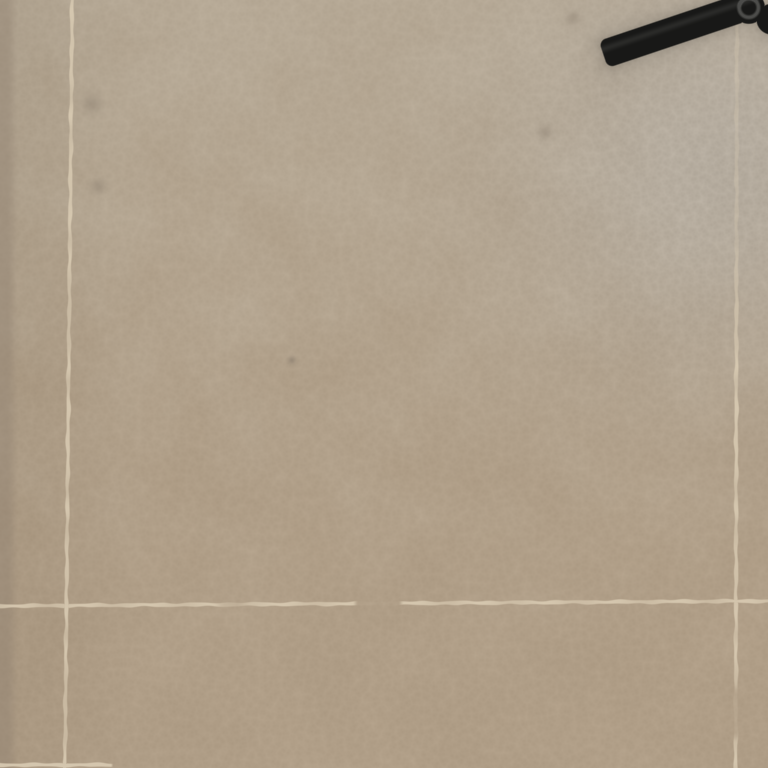
This texture is drawn by a WebGL 2 fragment shader. Its source:

```glsl
#version 300 es
precision highp float;
// Large beige stone floor tiles divided by thin, worn pale joints.
// Joints come from one slightly skewed repeat; layered sines and cellular
// noise mottle the stone, and a dark rod lies in the upper right corner.
uniform vec2 u_resolution;
out vec4 outColor;

const vec3 STONE = vec3(0.690, 0.620, 0.530);
const vec3 STONE_PALE = vec3(0.715, 0.665, 0.590);
const vec3 SHEEN = vec3(0.715, 0.685, 0.640);
const vec3 EDGE_SHADE = vec3(0.585, 0.525, 0.460);
const vec3 JOINT = vec3(0.850, 0.795, 0.700);
const vec3 STAIN = vec3(0.540, 0.490, 0.430);
const vec3 ROD = vec3(0.095, 0.095, 0.090);
const vec3 ROD_LIGHT = vec3(0.30, 0.30, 0.29);

const float JOINT_HALF = 0.0026;          // half width of a joint
const vec2 ROW = vec2(0.2110, 0.0065);    // row joint height and slope
const vec2 LEFT = vec2(0.0845, 0.0095);   // left joint position and slope
const vec2 RIGHT = vec2(0.9580, 0.0015);  // right joint position and slope
const float ROW_PITCH = 0.874;
const vec2 ROD_START = vec2(0.797, 0.933);
const vec2 ROD_END = vec2(0.955, 0.986);
const float ROD_RADIUS = 0.0185;
const vec2 HINGE = vec2(0.975, 0.990);

vec2 hash2(vec2 p) {
  vec3 q = fract(p.xyx * vec3(0.1031, 0.1030, 0.0973));
  q += dot(q, q.yzx + 33.33);
  return fract((q.xx + q.yz) * q.zy);
}

// Distance to the nearest jittered cell point
float cellular(vec2 p) {
  vec2 cell = floor(p), f = p - cell;
  float nearest = 2.0;
  for (int j = -1; j <= 1; j++)
    for (int i = -1; i <= 1; i++) {
      vec2 o = vec2(i, j);
      nearest = min(nearest, length(o + hash2(cell + o + 50.0) - f));
    }
  return nearest;
}

// Layered sines, each layer rotated and finer than the last
float mottle(vec2 p) {
  float sum = 0.0, amp = 0.5;
  for (int i = 0; i < 5; i++) {
    sum += amp * sin(p.x + 1.3 * sin(p.y)) * cos(p.y + 0.7 * sin(p.x));
    p = mat2(1.36, 1.12, -1.12, 1.36) * p + 2.7;
    amp *= 0.68;
  }
  return sum;
}

float band(float a, float b, float soft, float x) {
  return smoothstep(a - soft, a + soft, x) * (1.0 - smoothstep(b - soft, b + soft, x));
}

float joint(float d, float along, float px) {
  float wobble = 0.0004 * sin(along * 91.0) + 0.0003 * sin(along * 223.0 + 1.0);
  float halfWidth = JOINT_HALF * (0.9 + 0.18 * sin(along * 147.0 + 2.0));
  float soft = max(px, 0.0013);
  return 1.0 - smoothstep(halfWidth - soft, halfWidth + soft, abs(d + wobble));
}

float stain(vec2 p, vec2 center, float radius) {
  return exp(-dot(p - center, p - center) / (radius * radius));
}

vec3 stone(vec2 p) {
  float clouds = mottle(p * 17.0);
  float grain = cellular(p * 95.0) + 0.6 * cellular(p * 210.0) - 0.75;
  vec3 c = mix(STONE, STONE_PALE, smoothstep(0.15, 1.15, p.y + 0.12 * clouds));
  float sheen = stain(p, vec2(0.95, 0.79), 0.26);
  c = mix(c, SHEEN, 0.8 * sheen);
  c += 0.010 * clouds + (0.022 + 0.012 * sheen) * grain;
  // Shaded margin on the left
  c = mix(c, EDGE_SHADE, 0.45 * (1.0 - smoothstep(0.008, 0.026, p.x)));
  c -= 0.022 * (1.0 - smoothstep(0.02, 0.20, p.x));
  // Small stains
  float marks = stain(p, vec2(0.710, 0.828), 0.009) + stain(p, vec2(0.746, 0.976), 0.009)
              + stain(p, vec2(0.120, 0.865), 0.012) + stain(p, vec2(0.128, 0.757), 0.009)
              + 1.5 * stain(p, vec2(0.380, 0.531), 0.005);
  return mix(c, STAIN, 0.4 * marks);
}

float joints(vec2 p, float px) {
  float left = LEFT.x + LEFT.y * p.y;
  float pitch = RIGHT.x + RIGHT.y * p.y - left;
  float column = round((p.x - left) / pitch);
  float rowY = ROW.x + ROW.y * p.x;
  float dy = p.y - rowY - ROW_PITCH * round((p.y - rowY) / ROW_PITCH);
  float patchy = 0.85 + 0.15 * sin(p.y * 61.0 + 2.0 * sin(p.y * 37.0));
  // Wear: faded right joint, broken row joint
  float faded = mix(1.0, 0.38, smoothstep(0.58, 0.70, p.y)) * (1.0 - 0.75 * band(0.04, 0.105, 0.008, p.y));
  float vertical = joint(p.x - left - pitch * column, p.y, px) * patchy * mix(1.0, faded, column);
  float broken = (1.0 - 0.92 * band(0.463, 0.522, 0.004, p.x)) * (1.0 - 0.5 * band(0.285, 0.318, 0.01, p.x));
  float across = joint(dy, p.x, px) * broken * (0.87 + 0.13 * sin(p.x * 73.0));
  float stub = joint(p.y - 0.004, p.x, px) * (1.0 - smoothstep(0.144, 0.148, p.x));
  return max(max(vertical, across), stub);
}

void main() {
  vec2 p = gl_FragCoord.xy / u_resolution;
  float px = 1.0 / min(u_resolution.x, u_resolution.y);
  vec3 color = mix(stone(p), JOINT, 0.9 * joints(p, px));

  // Rod: rounded box along its axis, with a hinge at the far end
  vec2 span = ROD_END - ROD_START, axis = normalize(span), rel = p - 0.5 * (ROD_START + ROD_END);
  vec2 local = vec2(dot(rel, axis), dot(rel, vec2(-axis.y, axis.x)));
  vec2 q = abs(local) - vec2(0.5 * length(span) + 0.012, ROD_RADIUS) + 0.009;
  float rod = length(max(q, 0.0)) + min(max(q.x, q.y), 0.0) - 0.009;
  float ring = length(p - HINGE);
  float arm = length(p - vec2(1.005, 0.975)) - 0.020;
  float dark = min(rod, min(ring - 0.021, arm));
  color *= 1.0 - 0.13 * exp(-max(dark, 0.0) / 0.010);
  float glint = 0.35 * band(0.003, 0.010, 0.004, local.y) + band(0.010, 0.015, 0.002, ring);
  color = mix(color, mix(ROD, ROD_LIGHT, clamp(glint, 0.0, 1.0)), 1.0 - smoothstep(-px, px, dark));
  outColor = vec4(color, 1.0);
}
```
